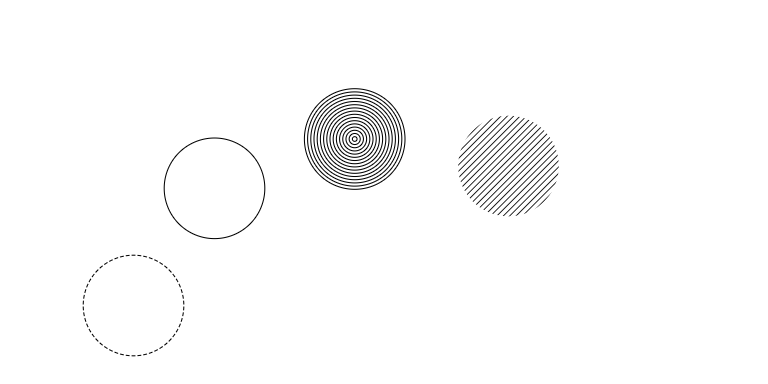
This background is drawn by a Shadertoy shader. Its source:

```glsl
// Draws four line-art discs on white: dashed, outlined, concentric and hatched.

const vec3 PAPER = vec3(1.0);
const vec3 INK = vec3(0.0);
const float RADIUS = 0.131;
const float STROKE = 0.0027;
const float HATCH_STROKE = 0.0022;
const float RING_GAP = 0.00833;
const float HATCH_GAP = 0.01177;
const float RING_COUNT = 16.0;
const float DASH_COUNT = 54.0;
const float DASH_FILL = 0.66;
const float TAU = 6.28319;

// Share of a pixel covered by a stroke at signed distance d from its centre.
float strokeCover(float d, float width, float pixel) {
    float high = min(0.5 * width, d + 0.5 * pixel);
    float low = max(-0.5 * width, d - 0.5 * pixel);
    return max(high - low, 0.0) / pixel;
}

// Share of a pixel inside a shape with signed distance d.
float fillCover(float d, float pixel) {
    return clamp(0.5 - d / pixel, 0.0, 1.0);
}

float outline(vec2 p, float radius, float pixel) {
    return strokeCover(length(p) - radius, STROKE, pixel);
}

// Circle outline cut into equal dashes by angle.
float dashedCircle(vec2 p, float radius, float pixel) {
    float turn = atan(p.y, p.x) / TAU * DASH_COUNT;
    float phase = abs(fract(turn) - 0.5) - 0.5 * DASH_FILL;
    float alongArc = phase * TAU * radius / DASH_COUNT;
    return outline(p, radius, pixel) * fillCover(alongArc, pixel);
}

// Evenly spaced rings, counted inward from the outer radius.
float concentricRings(vec2 p, float radius, float pixel) {
    float inward = radius - length(p);
    float index = clamp(round(inward / RING_GAP), 0.0, RING_COUNT - 1.0);
    return strokeCover(inward - index * RING_GAP, STROKE, pixel);
}

// Rising diagonal lines clipped to a disc.
float hatchedDisc(vec2 p, float radius, float pixel) {
    float across = (p.x - p.y) * inversesqrt(2.0);
    float d = across - round(across / HATCH_GAP) * HATCH_GAP;
    float line = strokeCover(d, HATCH_STROKE, pixel);
    return line * fillCover(length(p) - radius, pixel);
}

void mainImage(out vec4 fragColor, in vec2 fragCoord) {
    float pixel = 1.0 / iResolution.y;
    vec2 uv = fragCoord * pixel;

    // The discs, from left to right
    float ink = dashedCircle(uv - vec2(0.3477, 0.2044), RADIUS, pixel);
    ink = max(ink, outline(uv - vec2(0.5586, 0.5096), RADIUS, pixel));
    ink = max(ink, concentricRings(uv - vec2(0.9237, 0.6380), RADIUS, pixel));
    ink = max(ink, hatchedDisc(uv - vec2(1.3242, 0.5677), RADIUS, pixel));

    fragColor = vec4(mix(PAPER, INK, ink), 1.0);
}
```
